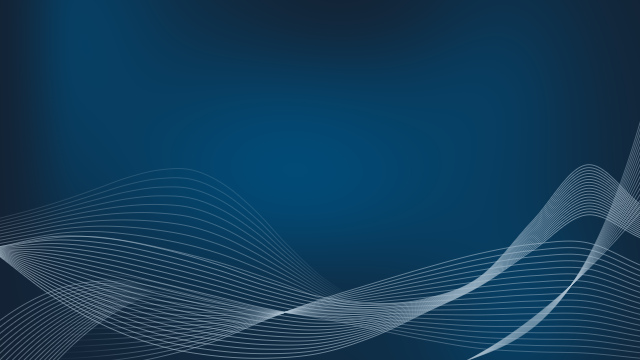
A Shadertoy shader for this background:

```glsl
#define NAVY vec3(0.075, 0.135, 0.205)
#define BLUE vec3(0.0, 0.305, 0.485)
#define STRAND vec3(0.68, 0.76, 0.82)
#define ASPECT (16.0 / 9.0)
#define HALF_WIDTH 0.0013
#define KNOTS 13
#define SLOPE_STEP 0.002

// Soft elliptical spot, 1 at its centre
float spot(vec2 p, vec2 centre, vec2 radius) {
    vec2 d = (p - centre) / radius;
    return exp(-dot(d, d));
}

// Smooth curve pair through evenly spaced knots, s in 0..1
vec2 spline(vec2 k[KNOTS], float s) {
    float x = clamp(s, 0.0, 1.0) * float(KNOTS - 1);
    int i = min(int(x), KNOTS - 2);
    float t = x - float(i);
    vec2 b = k[i], c = k[i + 1];
    vec2 a = i > 0 ? k[i - 1] : 2.0 * b - c;
    vec2 d = i < KNOTS - 2 ? k[i + 2] : 2.0 * c - b;
    return b + 0.5 * t * (c - a + t * (2.0 * a - 5.0 * b + 4.0 * c - d
             + t * (3.0 * (b - c) + d - a)));
}

// Each ribbon returns the heights of its two border strands
vec2 hillRibbon(float x) {
    return spline(vec2[KNOTS](
        vec2(.394, .315), vec2(.417, .330), vec2(.444, .342), vec2(.475, .342),
        vec2(.507, .330), vec2(.528, .312), vec2(.528, .291), vec2(.488, .267),
        vec2(.414, .238), vec2(.319, .207), vec2(.236, .172), vec2(.174, .136),
        vec2(.109, .100)), x / 1.065);
}

vec2 crestRibbon(float x) {
    return spline(vec2[KNOTS](
        vec2(.315, .287), vec2(.343, .176), vec2(.338, .093), vec2(.310, .039),
        vec2(.269, .012), vec2(.218, .005), vec2(.176, .019), vec2(.157, .065),
        vec2(.171, .134), vec2(.231, .206), vec2(.389, .306), vec2(.542, .403),
        vec2(.433, .340)), x / ASPECT);
}

vec2 crossRibbon(float x) {
    return spline(vec2[KNOTS](
        vec2(-.02, .248), vec2(-.03, .255), vec2(-.018, .241), vec2(.009, .213),
        vec2(.051, .174), vec2(.113, .141), vec2(.167, .116), vec2(.213, .086),
        vec2(.257, .056), vec2(.296, .032), vec2(.322, .023), vec2(.326, .019),
        vec2(.264, .005)), x / ASPECT);
}

vec2 sweepRibbon(float x) {
    float s = (x - 1.3) / 0.478;
    return vec2(s * (0.17 + 0.49 * s * s), s * (0.25 + 0.16 * s));
}

vec2 cornerRibbon(float x) {
    float s = x / 0.444;
    return vec2(0.11 + s * (0.33 - 0.25 * s), -0.2 + s * (0.65 - 0.26 * s));
}

// Blend count strands spread between two borders; fade runs first to last
vec3 strands(vec3 col, float y, vec2 border, vec2 ahead, int count, vec2 fade) {
    float pixel = 1.0 / iResolution.y;
    vec2 slope = (ahead - border) / SLOPE_STEP;
    for (int i = 0; i < count; i++) {
        float t = float(i) / float(count - 1);
        float m = mix(slope.x, slope.y, t);
        float d = abs(y - mix(border.x, border.y, t)) / sqrt(1.0 + m * m);
        float cover = clamp((HALF_WIDTH - d) / pixel + 0.5, 0.0,
                            min(1.0, 2.0 * HALF_WIDTH / pixel));
        col = mix(col, STRAND, cover * mix(fade.x, fade.y, t));
    }
    return col;
}

// Blue glows over navy, dimmed by dark pools
vec3 backdrop(vec2 p) {
    float dark = 1.0 - 0.95 * spot(p, vec2(0.81, 0.50), vec2(0.62, 0.46));
    dark *= 1.0 - 0.60 * spot(p, vec2(0.22, 0.95), vec2(0.28, 0.45));
    dark *= 1.0 - 0.45 * spot(p, vec2(1.35, 0.78), vec2(0.28, 0.40));
    dark *= 1.0 - 0.65 * spot(p, vec2(1.42, 0.12), vec2(0.28, 0.28));
    float glow = 1.0 - dark;
    glow *= 1.0 - 0.85 * spot(p, vec2(0.95, 1.03), vec2(0.36, 0.20));
    glow *= 1.0 - 0.45 * spot(p, vec2(0.92, 0.16), vec2(0.42, 0.18));
    glow *= 1.0 - 0.60 * spot(p, vec2(0.25, 0.05), vec2(0.50, 0.30));
    glow *= smoothstep(-0.04, 0.22, p.x);
    return mix(NAVY, BLUE, glow);
}

void mainImage(out vec4 fragColor, in vec2 fragCoord) {
    vec2 p = fragCoord / iResolution.xy * vec2(ASPECT, 1.0);
    float x = p.x, ahead = p.x + SLOPE_STEP;
    vec3 col = backdrop(p);

    // Ribbons from back to front
    float hill = 1.0 - smoothstep(0.75, 1.05, x);
    col = strands(col, p.y, hillRibbon(x), hillRibbon(ahead), 10, vec2(0.18, 0.45) * hill);
    float corner = 1.0 - smoothstep(0.25, 0.44, x);
    col = strands(col, p.y, cornerRibbon(x), cornerRibbon(ahead), 18, vec2(0.45) * corner);
    float cross = smoothstep(0.1, 0.6, x);
    col = strands(col, p.y, crossRibbon(x), crossRibbon(ahead), 18, vec2(0.55, 0.35) * cross);
    float sweep = smoothstep(1.28, 1.36, x);
    col = strands(col, p.y, sweepRibbon(x), sweepRibbon(ahead), 16, vec2(0.4, 0.45) * sweep);
    col = strands(col, p.y, crestRibbon(x), crestRibbon(ahead), 18, vec2(0.55, 0.6));

    fragColor = vec4(col, 1.0);
}
```
